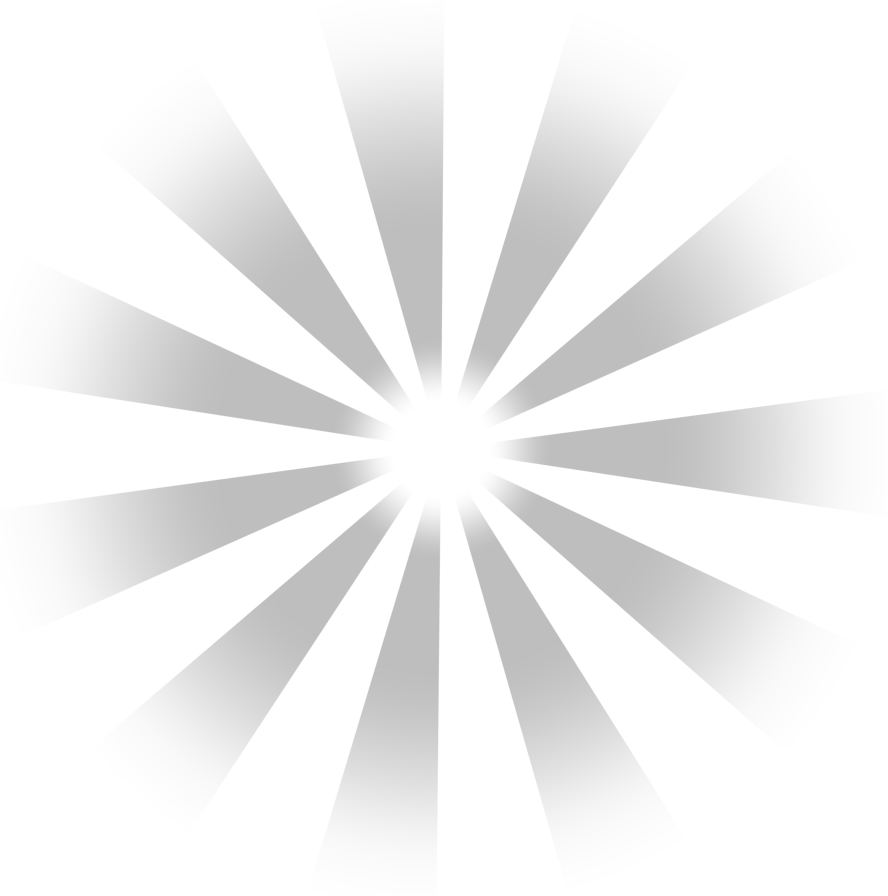
Write a Shadertoy shader that draws this background.

```glsl
// Sunburst of soft grey rays on white, spreading from a glowing centre.
// Polar repetition gives the equal wedges; radial smoothsteps melt them
// into the central glow and fade them out towards the rim.

#define RAY_COUNT   11.0
#define RAY_FILL    0.495               // share of each sector that is grey
#define ROTATION    -0.0085             // radians, counter-clockwise
#define CENTER      vec2(0.4967, 0.4985)
#define GLOW_RADII  vec2(0.050, 0.126)  // clear core, end of glow
#define BODY_FADE   vec2(0.240, 0.460)  // main fade of the rays
#define TAIL_FADE   vec2(0.360, 0.530)  // faint outer remainder
#define TAIL_SHARE  0.23
#define PAPER       vec3(1.0)
#define RAY_GREY    vec3(0.745)

const float TAU = 6.2831853;

// Anti-aliased coverage of the repeated wedges.
float rayMask(vec2 p, float radius, float pixel) {
    float sector = TAU / RAY_COUNT;
    float angle = atan(p.y, p.x) - ROTATION;
    float fromAxis = abs(mod(angle + 0.5 * sector, sector) - 0.5 * sector);
    float edgeDistance = (fromAxis - 0.5 * RAY_FILL * sector) * radius;
    return 1.0 - smoothstep(-pixel, pixel, edgeDistance);
}

// Strength of the grey along a ray, from the glow to the rim.
float radialStrength(float radius) {
    float glow = smoothstep(GLOW_RADII.x, GLOW_RADII.y, radius);
    float body = 1.0 - smoothstep(BODY_FADE.x, BODY_FADE.y, radius);
    float tail = 1.0 - smoothstep(TAIL_FADE.x, TAIL_FADE.y, radius);
    return glow * mix(body, tail, TAIL_SHARE);
}

void mainImage(out vec4 fragColor, in vec2 fragCoord) {
    vec2 p = (fragCoord - CENTER * iResolution.xy) / iResolution.y;
    float radius = length(p);
    float pixel = 0.8 / iResolution.y;

    float shade = rayMask(p, radius, pixel) * radialStrength(radius);
    fragColor = vec4(mix(PAPER, RAY_GREY, shade), 1.0);
}
```
